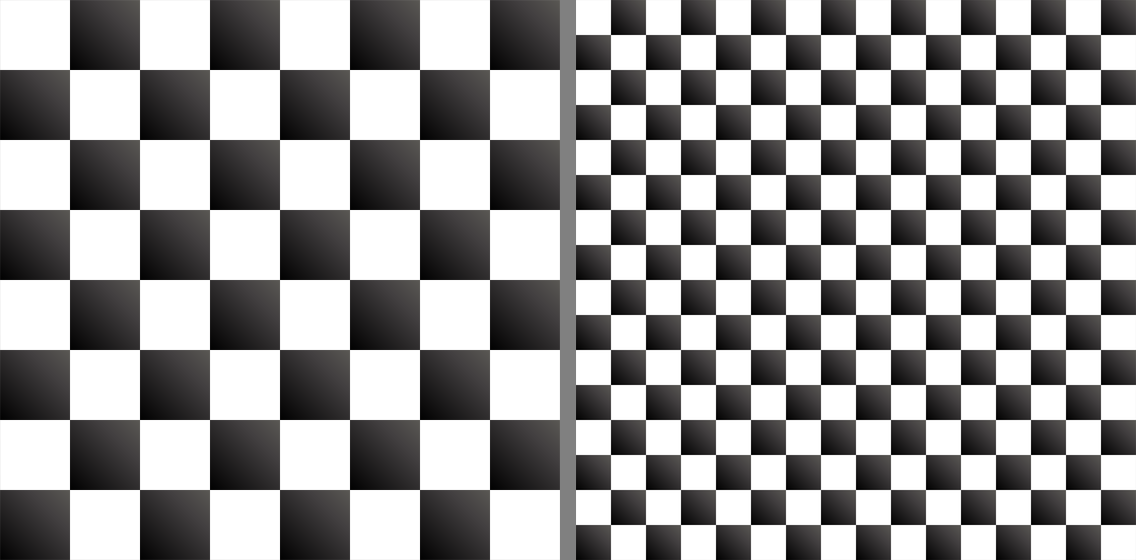
Left, the tile; right, the same tile 2 across and 2 down.
Write a three.js fragment shader that draws this pattern.

```glsl
varying vec2 vUv;

// Signed square wave per axis: +1 on even cells, -1 on odd ones, with narrow ramps between
vec2 squareWave(vec2 p) {
  vec2 edgeDistance = abs(mod(p - 0.5, 2.0) - 1.0) - 0.5;
  return clamp(edgeDistance * 128.0, -1.0, 1.0);
}

// Diagonal ramp from black, through warm charcoal, to grey at the upper right corner
vec3 charcoalGradient(vec2 cell) {
  float t = 0.5 * (cell.x + cell.y);
  vec3 charcoal = vec3(0.26, 0.248, 0.252);
  vec3 lower = charcoal * t / 0.7;
  vec3 upper = mix(charcoal, vec3(0.352, 0.345, 0.328), (t - 0.7) / 0.3);
  return t < 0.7 ? lower : upper;
}

void main() {
  // Eight cells each way, dark at the lower left
  vec2 p = vUv * 8.0;
  vec2 wave = squareWave(p);
  float dark = 0.5 + 0.5 * wave.x * wave.y;

  gl_FragColor = vec4(mix(vec3(1.0), charcoalGradient(fract(p)), dark), 1.0);
}
```
